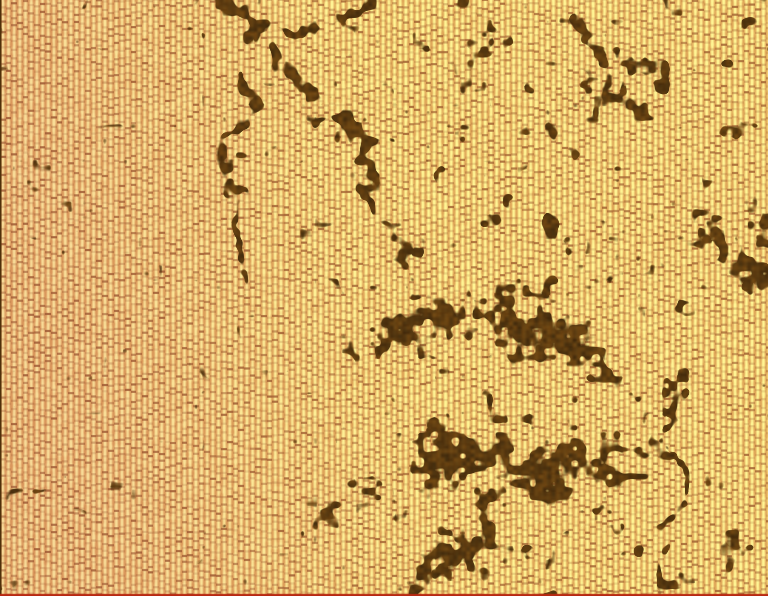
A Shadertoy shader for this texture:

```glsl
#define STRIPES 105.0   // columns per canvas height
#define ROWS 75.0       // cross ticks per canvas height
#define GRAINS 85.0     // dark grains per canvas height
#define LIGHT vec3(0.99, 0.93, 0.59)
#define GAP vec3(0.87, 0.64, 0.36)
#define TICK vec3(0.64, 0.39, 0.21)
#define SOOT vec3(0.31, 0.19, 0.04)
#define COOL_TINT vec3(0.98, 0.92, 1.0)
#define WARM_TINT vec3(1.01, 1.03, 0.98)
#define EDGE_RED vec3(0.72, 0.16, 0.07)

const int VEINS = 11;

// Vein ends: xy to zw, in canvas heights
const vec4 veinLine[VEINS] = vec4[VEINS](
    vec4(0.34, 1.00, 0.56, 0.81), vec4(0.56, 0.81, 0.70, 0.53),
    vec4(0.40, 0.91, 0.60, 1.00), vec4(0.40, 0.83, 0.42, 0.50),
    vec4(0.61, 0.41, 0.76, 0.50), vec4(0.76, 0.50, 0.97, 0.43),
    vec4(0.70, 0.02, 0.87, 0.18), vec4(0.74, 0.22, 1.11, 0.22),
    vec4(1.14, 0.38, 1.14, 0.02), vec4(1.16, 0.62, 1.28, 0.53),
    vec4(0.96, 0.96, 1.06, 0.83));
const float veinWidth[VEINS] = float[VEINS](
    0.017, 0.017, 0.014, 0.010, 0.042, 0.040,
    0.018, 0.042, 0.010, 0.018, 0.018);

float hash(vec2 p) {
    vec3 q = fract(vec3(p.xyx) * 0.1031);
    q += dot(q, q.yzx + 33.33);
    return fract((q.x + q.y) * q.z);
}

float noise(vec2 p) {
    vec2 i = floor(p), f = fract(p);
    f = f * f * (3.0 - 2.0 * f);
    return mix(mix(hash(i), hash(i + vec2(1, 0)), f.x),
               mix(hash(i + vec2(0, 1)), hash(i + vec2(1, 1)), f.x), f.y);
}

vec2 noise2(vec2 p) {
    return vec2(noise(p), noise(p + 57.3)) - 0.5;
}

float segmentDistance(vec2 p, vec2 a, vec2 b) {
    vec2 ab = b - a;
    return length(p - a - ab * clamp(dot(p - a, ab) / dot(ab, ab), 0.0, 1.0));
}

// Ragged clusters of dark grains that follow the veins
float sootCover(vec2 p) {
    vec2 q = p + 0.07 * noise2(p * 11.0) + 0.035 * noise2(p * 34.0);
    float density = 0.0;
    for (int i = 0; i < VEINS; i++) {
        float d = segmentDistance(q, veinLine[i].xy, veinLine[i].zw) / veinWidth[i];
        density = max(density, exp(-d * d));
    }
    float stray = smoothstep(0.66, 0.84, noise(p * 27.0 + 8.0));
    density = max(density, 0.62 * stray * smoothstep(0.3, 0.8, p.x));
    float ridge = abs(2.0 * noise(p * 31.0 + 20.0) - 1.0);
    float grain = noise(p * GRAINS) - 0.5;
    float patches = noise(p * 15.0 + 40.0) - 0.5;
    float field = density - 0.55 * ridge + 1.1 * grain + 0.5 * patches;
    return smoothstep(0.38, 0.66, field);
}

// Upright light columns crossed by short uneven ticks
vec3 wovenColumns(vec2 p) {
    float x = p.x * STRIPES;
    float column = floor(x);
    float crest = 0.5 - 0.5 * cos(6.2832 * x);
    crest = clamp(crest + 0.35 * (noise(p * vec2(105.0, 160.0)) - 0.5), 0.0, 1.0);
    vec3 color = mix(GAP, LIGHT, crest);

    float y = p.y * ROWS + 0.37 * column + 0.5 * hash(vec2(column, 3.0));
    vec2 cell = vec2(column, floor(y));
    float center = 0.5 + 0.4 * (hash(cell) - 0.5);
    float tick = 1.0 - smoothstep(0.05, 0.23, abs(fract(y) - center));
    float strength = hash(cell + 71.0);
    return mix(color, TICK, tick * mix(0.2, 0.9, strength * strength));
}

void mainImage(out vec4 fragColor, in vec2 fragCoord) {
    vec2 p = fragCoord / iResolution.y;

    // Columns under uneven light, pinker toward the lower left
    float warmth = smoothstep(0.0, 0.75, p.x + 0.2 * (p.y - 0.5));
    vec3 color = wovenColumns(p) * mix(COOL_TINT, WARM_TINT, warmth);

    // Soot with a faint trace of the columns
    vec3 soot = SOOT * (0.75 + 0.6 * noise(p * 140.0));
    color = mix(color, soot, 0.95 * sootCover(p));

    // Thin borders at the left and bottom
    color = mix(SOOT, color, smoothstep(0.001, 0.004, p.x));
    color = mix(EDGE_RED, color, smoothstep(0.002, 0.005, p.y));
    fragColor = vec4(clamp(color, 0.0, 1.0), 1.0);
}
```
